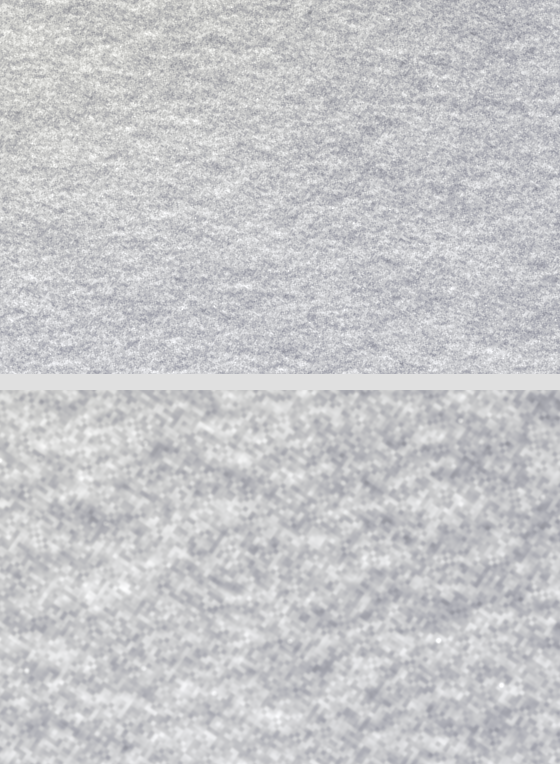
Top: the whole. Bottom: its middle third, enlarged.
Give the GLSL for this texture, as a Shadertoy shader.

```glsl
// Sunlit powder snow: small slanting drifts, fine crystal grain and rare glints.

const float BASE_LEVEL    = 0.785;
const float DRIFT_ANGLE   = 0.26;               // downward slope to the right
const vec2  DRIFT_SCALE   = vec2(19.0, 31.0);   // drifts per canvas height
const vec2  LIGHT_STEP    = vec2(-0.003, 0.008);
const float RELIEF_GAIN   = 0.30;
const float HEIGHT_GAIN   = 0.09;
const float BROAD_GAIN    = 0.045;
const float GRAIN_SCALE   = 250.0;              // crystals per canvas height
const float GRAIN_GAIN    = 0.27;
const float GLINT_SCALE   = 85.0;
const float GLINT_SHARE   = 0.012;
const float GLINT_GAIN    = 0.16;
const vec3  SHADOW_TINT   = vec3(-0.004, -0.002, 0.024);
const vec3  WARM_TINT     = vec3(0.004, 0.004, -0.008);
const vec3  COOL_TINT     = vec3(-0.005, -0.002, 0.010);

float hash(vec2 cell) {
    uvec2 q = uvec2(ivec2(cell) + 32768) * uvec2(1597334673u, 3812015801u);
    uint h = (q.x ^ q.y) * 1597334673u;
    h = (h ^ (h >> 15)) * 2246822519u;
    h ^= h >> 13;
    return float(h >> 8) / 16777216.0;
}

float valueNoise(vec2 p) {
    vec2 cell = floor(p), f = p - cell;
    f = f * f * f * (f * (f * 6.0 - 15.0) + 10.0);
    float low  = mix(hash(cell), hash(cell + vec2(1, 0)), f.x);
    float high = mix(hash(cell + vec2(0, 1)), hash(cell + vec2(1, 1)), f.x);
    return mix(low, high, f.y);
}

mat2 rotation(float angle) {
    float c = cos(angle), s = sin(angle);
    return mat2(c, s, -s, c);
}

// Height of the drifts, stretched along their slanting direction
float snowHeight(vec2 p) {
    vec2 q = rotation(DRIFT_ANGLE) * p * DRIFT_SCALE;
    float height = 0.0, weight = 0.5;
    for (int i = 0; i < 3; i++) {
        height += weight * valueNoise(q);
        q = rotation(0.15) * q * 2.03 + 17.3;
        weight *= 0.62;
    }
    return height;
}

// Crystals of two sizes, centred on zero
float crystalGrain(vec2 p) {
    vec2 q = rotation(0.6) * p * GRAIN_SCALE;
    float fine = valueNoise(q);
    float coarse = valueNoise(rotation(0.5) * q * vec2(0.56, 0.48) + 91.7);
    return 0.62 * fine + 0.38 * coarse - 0.5;
}

// Sparse round sparkles of varied strength
float glints(vec2 p) {
    vec2 q = p * GLINT_SCALE, cell = floor(q);
    float pick = hash(cell + 211.0);
    vec2 centre = 0.3 + 0.4 * vec2(hash(cell + 37.0), hash(cell + 73.0));
    float spot = 1.0 - smoothstep(0.05, 0.30, length(q - cell - centre));
    return spot * step(pick, GLINT_SHARE) * (0.5 + 0.5 * pick / GLINT_SHARE);
}

void mainImage(out vec4 fragColor, in vec2 fragCoord) {
    vec2 uv = fragCoord / iResolution.xy;
    vec2 p = fragCoord / iResolution.y;

    // Relief lit from above
    float height = snowHeight(p);
    float relief = height - snowHeight(p + LIGHT_STEP);
    float broad = valueNoise(rotation(DRIFT_ANGLE) * p * vec2(4.0, 8.0) + 5.0) - 0.5;

    // Shade falling off towards the upper right corner
    float corner = smoothstep(0.45, 1.25, 0.8 * uv.x + 0.5 * uv.y);
    float level = BASE_LEVEL + 0.008 - 0.045 * corner;
    level += RELIEF_GAIN * relief + HEIGHT_GAIN * (height - 0.5);
    level += BROAD_GAIN * broad + GRAIN_GAIN * crystalGrain(p);
    level += GLINT_GAIN * glints(p);

    // Blue shadows, a warm upper left and cooler remainder
    float shadow = 1.0 - smoothstep(0.64, 0.82, level);
    float warmth = uv.y * (1.0 - 0.8 * uv.x);
    vec3 colour = vec3(level) + SHADOW_TINT * shadow;
    colour += mix(COOL_TINT, WARM_TINT, smoothstep(0.0, 0.8, warmth));
    fragColor = vec4(clamp(colour, 0.0, 1.0), 1.0);
}
```
